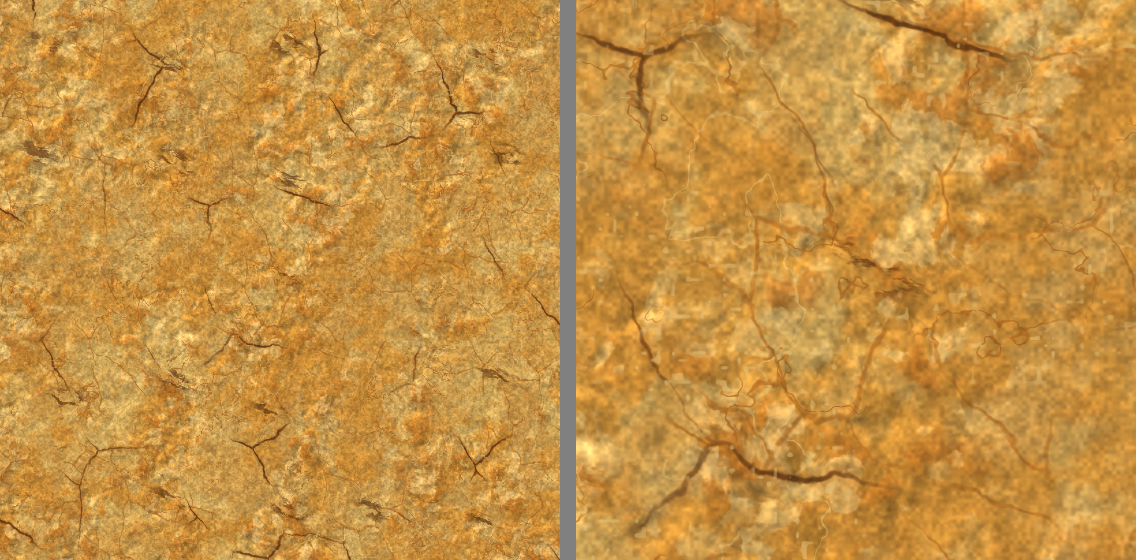
Left, the full canvas; right, a detail of the centre.
Give the GLSL for this texture, as a WebGL 1 fragment shader.

```glsl
precision highp float;
uniform vec2 u_resolution;

#define SLABS 6.0
#define SHARDS 15.0
#define SCARS 5.0
#define WARP 0.035
#define RAGGED 0.012
#define CRACK_WIDTH 0.0016
#define GRAIN 0.2
#define RELIEF 0.85

const vec3 OCHRE = vec3(0.79, 0.595, 0.285);
const vec3 SAND  = vec3(0.81, 0.66, 0.36);
const vec3 BROWN = vec3(0.73, 0.53, 0.25);
const vec3 AMBER = vec3(0.78, 0.53, 0.19);
const vec3 RUST  = vec3(0.66, 0.39, 0.12);
const vec3 UMBER = vec3(0.36, 0.20, 0.07);
const vec3 CREAM = vec3(0.91, 0.78, 0.50);

float hash(vec2 p) {
  vec3 q = fract(p.xyx * 0.1031);
  q += dot(q, q.yzx + 33.33);
  return fract((q.x + q.y) * q.z);
}

vec2 hash2(vec2 p) {
  return vec2(hash(p), hash(p + 71.7));
}

float noise(vec2 p) {
  vec2 i = floor(p), f = fract(p);
  f = f * f * (3.0 - 2.0 * f);
  return mix(mix(hash(i), hash(i + vec2(1, 0)), f.x),
             mix(hash(i + vec2(0, 1)), hash(i + vec2(1, 1)), f.x), f.y);
}

float fbm(vec2 p) {
  float sum = 0.0, amp = 0.5;
  for (int i = 0; i < 5; i++) {
    sum += amp * noise(p);
    p = mat2(1.6, 1.2, -1.2, 1.6) * p + 17.3;
    amp *= 0.55;
  }
  return 0.93 * sum;
}

// Broken stone: x = distance to the nearest joint, y = random value of the piece
vec2 pieces(vec2 p) {
  vec2 cell = floor(p), f = fract(p), nearest = vec2(0.0), home = vec2(0.0);
  float best = 8.0, joint = 8.0;
  for (int y = -1; y <= 1; y++)
  for (int x = -1; x <= 1; x++) {
    vec2 g = vec2(x, y);
    vec2 r = g + hash2(cell + g) - f;
    if (dot(r, r) < best) { best = dot(r, r); nearest = r; home = g; }
  }
  for (int y = -2; y <= 2; y++)
  for (int x = -2; x <= 2; x++) {
    vec2 g = home + vec2(x, y);
    vec2 r = g + hash2(cell + g) - f;
    vec2 d = r - nearest;
    if (dot(d, d) > 0.0001) joint = min(joint, dot(0.5 * (r + nearest), normalize(d)));
  }
  return vec2(joint, hash(cell + home + 5.5));
}

float line(float d, float width) {
  return 1.0 - smoothstep(0.2 * width, width, d);
}

// Clusters of short, nearly level dark gashes
float scars(vec2 p) {
  vec2 cell = floor(p * SCARS);
  vec2 d = fract(p * SCARS) - 0.35 - 0.3 * hash2(cell + 9.0);
  d = vec2(d.x - 0.3 * d.y, d.y + 0.35 * d.x);
  float area = 1.0 - smoothstep(0.4, 1.0, length(d / vec2(0.26, 0.13)));
  float gash = smoothstep(0.48, 0.62, fbm(d * vec2(8.0, 26.0) + cell * 13.0));
  return area * gash * step(0.5, hash(cell + 3.0));
}

void main() {
  vec2 p = gl_FragCoord.xy / min(u_resolution.x, u_resolution.y);
  vec2 bend = vec2(fbm(p * 9.0), fbm(p * 9.0 + 40.0)) - 0.48;
  vec2 chip = vec2(fbm(p * 45.0 + 7.0), fbm(p * 45.0 + 55.0)) - 0.48;
  vec2 q = p + WARP * bend + RAGGED * chip;
  vec2 lean = vec2(q.x + 0.3 * q.y, q.y * 0.75);
  vec2 slab = pieces(lean * SLABS + 3.0);
  vec2 shard = pieces((lean + WARP * bend.yx) * SHARDS + 20.0);

  // Steep crumbled bands between the calmer slabs
  vec2 band = vec2(p.x - 0.45 * p.y, p.y * 0.4);
  float rubble = smoothstep(0.4, 0.58, fbm(band * 13.0 + bend + 8.0));
  float crumb = fbm(q * 38.0);
  float slope = crumb - fbm(q * 38.0 + vec2(-0.18, 0.24));

  // Stone body and the tint of each piece
  vec3 color = mix(OCHRE, SAND, 0.9 * smoothstep(0.44, 0.6, fbm(q * 22.0 + 60.0)));
  color = mix(color, BROWN, 0.5 * smoothstep(0.6, 0.75, slab.y));
  color = mix(color, shard.y > 0.5 ? BROWN : SAND, 0.9 * abs(shard.y - 0.5));
  color = mix(color, AMBER, 0.75 * smoothstep(0.46, 0.6, fbm(q * 17.0 + 90.0)));
  color = mix(color, RUST, 0.65 * smoothstep(0.52, 0.68, crumb) * (0.3 + 0.7 * rubble));
  float flake = smoothstep(0.52, 0.64, fbm(q * 52.0 + 12.0));
  color = mix(color, CREAM, 0.65 * flake * (0.2 + 0.6 * rubble));
  color *= 1.0 + RELIEF * slope * (0.5 + 0.7 * rubble);

  // Pale veins, hairline crevices and rusty joints
  float vein = line(abs(fbm(q * 14.0 + 150.0) - 0.48), 0.014);
  color = mix(color, CREAM, 0.4 * vein * smoothstep(0.4, 0.65, noise(p * 11.0)));
  float crevice = line(abs(fbm(q * 20.0 + 200.0) - 0.48), 0.016);
  color = mix(color, RUST, 0.7 * crevice * smoothstep(0.4, 0.7, noise(p * 19.0 + 50.0)));
  float seam = line(shard.x / SHARDS, 1.2 * CRACK_WIDTH);
  color = mix(color, RUST, 0.6 * seam * smoothstep(0.35, 0.7, noise(p * 22.0 + 30.0)));

  // Dark open cracks and gashes
  float opening = smoothstep(0.42, 0.75, noise(p * 11.0 + 70.0));
  float crack = line(slab.x / SLABS, CRACK_WIDTH * (0.8 + 0.8 * opening));
  color = mix(color, RUST, 0.35 * line(slab.x / SLABS, 4.0 * CRACK_WIDTH) * opening * crumb * 2.0);
  color = mix(color, UMBER, 0.85 * crack * opening);
  color = mix(color, UMBER, 0.65 * scars(q));

  // Fine mineral grain with pale specks
  float grain = 0.5 * noise(p * 190.0) + 0.5 * noise(p * 410.0 + 5.0) - 0.5;
  color *= 1.0 + 2.0 * GRAIN * grain;
  float speck = smoothstep(0.78, 0.95, noise(p * 230.0 + 33.0));
  color = mix(color, CREAM, 0.5 * speck * smoothstep(0.3, 0.65, noise(p * 17.0 + 4.0)));
  gl_FragColor = vec4(color, 1.0);
}
```
